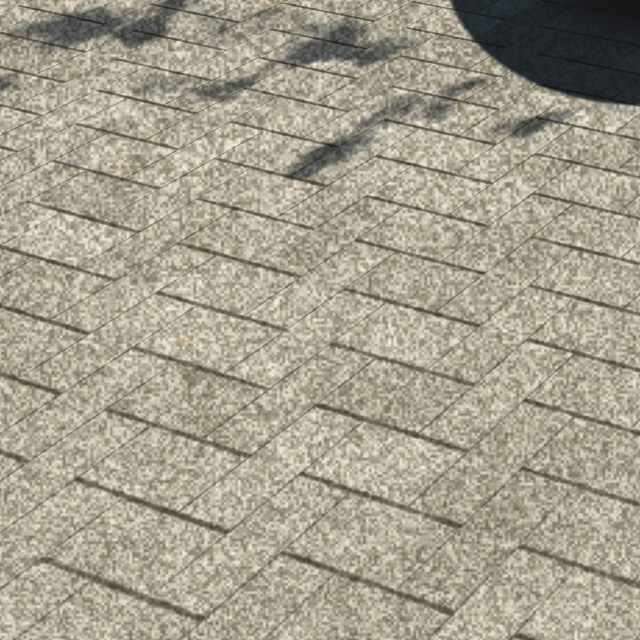
A three.js fragment shader for this texture:

```glsl
// Sunlit herringbone paving in perspective, with leaf shade and a round shadow at the corner.
varying vec2 vUv;

// Rows of the projection from paving units (one brick width) to the canvas
const vec3 ROW_X = vec3(0.0734, 0.1310, 0.4693);
const vec3 ROW_Y = vec3(-0.0304, 0.1013, 0.2603);
const vec3 ROW_W = vec3(-0.01455, 0.05028, 1.0);

const vec3 STONE = vec3(0.705, 0.676, 0.603);
const vec3 JOINT = vec3(0.34, 0.315, 0.26);
const vec3 FLECK = vec3(0.80, 0.62, 0.38);
const vec3 LEAF_SHADE = vec3(0.40, 0.43, 0.48);
const vec3 CORNER_SHADE = vec3(0.20, 0.25, 0.31);
const vec3 CORNER_DEEP = vec3(0.09, 0.085, 0.09);

const float WIDE_JOINT = 0.034;
const float THIN_JOINT = 0.020;
const float JOINT_SOFT = 0.028;
const float THIN_STRENGTH = 0.62;
const float FINE_GRAIN = 230.0;
const float COARSE_GRAIN = 118.0;
const float BRICK_VARIATION = 0.055;
const vec2 CORNER_CENTER = vec2(1.003, 1.052);
const vec2 CORNER_RADIUS = vec2(0.31, 0.217);

float hash(vec2 p) {
  vec3 q = fract(vec3(p.xyx) * 0.1031);
  q += dot(q, q.yzx + 33.33);
  return fract((q.x + q.y) * q.z);
}

float noise(vec2 p) {
  vec2 i = floor(p);
  vec2 f = fract(p);
  f = f * f * (3.0 - 2.0 * f);
  return mix(mix(hash(i), hash(i + vec2(1.0, 0.0)), f.x),
             mix(hash(i + vec2(0.0, 1.0)), hash(i + 1.0), f.x), f.y);
}

float fbm(vec2 p) {
  float sum = 0.0;
  float amp = 0.5;
  for (int i = 0; i < 4; i++) {
    sum += amp * noise(p);
    p = p * 2.03 + 17.3;
    amp *= 0.5;
  }
  return sum / 0.9375;
}

vec2 toGround(vec2 p) {
  vec3 g = cross(ROW_X - p.x * ROW_W, ROW_Y - p.y * ROW_W);
  return g.xy / g.z;
}

vec2 turn(vec2 p, float a) {
  return vec2(cos(a) * p.x + sin(a) * p.y, cos(a) * p.y - sin(a) * p.x);
}

// Soft elliptical patch, one at its centre
float patchAt(vec2 p, vec2 center, vec2 radius, float angle) {
  vec2 q = turn(p - center, angle) / radius;
  return exp(-dot(q, q));
}

// Joint coverage in x, brick tone in y
vec2 herringbone(vec2 g) {
  vec2 cell = floor(g);
  float k = mod(cell.x + cell.y, 4.0);
  float upright = step(1.5, k);
  vec2 offset = mix(vec2(k, 0.0), vec2(0.0, k - 2.0), upright);
  vec2 size = mix(vec2(2.0, 1.0), vec2(1.0, 2.0), upright);
  vec2 local = fract(g) + offset;
  vec2 edge = min(local, size - local) + (noise(g * 9.0) - 0.5) * 0.022;
  float wide = 1.0 - smoothstep(WIDE_JOINT - JOINT_SOFT, WIDE_JOINT + JOINT_SOFT, edge.y);
  float thin = 1.0 - smoothstep(THIN_JOINT - JOINT_SOFT, THIN_JOINT + JOINT_SOFT, edge.x);
  wide *= 0.72 + 0.28 * noise(g * 3.0 + 5.0);
  thin *= THIN_STRENGTH * (0.6 + 0.6 * noise(g * 2.0 + 31.0));
  return vec2(max(wide, thin), hash(cell - offset + 71.0) - 0.5);
}

float leafShade(vec2 p) {
  float m = 0.85 * patchAt(p, vec2(0.17, 0.97), vec2(0.32, 0.065), 0.0);
  m += 0.9 * patchAt(p, vec2(0.03, 0.852), vec2(0.075, 0.035), 0.1);
  m += 0.75 * patchAt(p, vec2(0.27, 0.862), vec2(0.15, 0.055), 0.3);
  m += 0.9 * patchAt(p, vec2(0.51, 0.757), vec2(0.13, 0.032), 0.42);
  m += 0.75 * patchAt(p, vec2(0.44, 0.695), vec2(0.05, 0.017), 0.45);
  m += 0.75 * patchAt(p, vec2(0.65, 0.862), vec2(0.15, 0.045), 0.1);
  m += 0.9 * patchAt(p, vec2(0.84, 0.81), vec2(0.10, 0.028), 0.25);
  m += 0.75 * patchAt(p, vec2(0.49, 0.945), vec2(0.15, 0.045), -0.2);
  m += 0.6 * patchAt(p, vec2(0.08, 0.755), vec2(0.17, 0.032), 0.4);
  float leaves = fbm(turn(p, 0.35) * vec2(13.0, 32.0) + 4.0);
  return smoothstep(0.62, 1.04, min(m, 1.0) * 0.75 + (leaves - 0.5) * 1.25 + 0.16)
       * smoothstep(0.08, 0.4, m);
}

void main() {
  vec2 ground = toGround(vUv);
  vec2 brick = herringbone(ground);

  // Exposed aggregate and gentle staining
  float grain = (noise(vUv * FINE_GRAIN) - 0.5) * 0.34
              + (noise(vUv * COARSE_GRAIN + 9.0) - 0.5) * 0.17;
  float stain = (fbm(ground * 0.9 + 20.0) - 0.5) * 0.12;
  vec3 color = STONE + grain + stain + brick.y * BRICK_VARIATION;
  color = mix(color, FLECK, 0.5 * smoothstep(0.955, 0.99, noise(vUv * 75.0 + 40.0)));
  color = mix(color, JOINT + grain * 0.4, brick.x);

  // Leaf shade, then the solid corner shadow
  color *= mix(vec3(1.0), LEAF_SHADE, leafShade(vUv) * 0.92);
  float reach = length((vUv - CORNER_CENTER) / CORNER_RADIUS);
  float corner = 1.0 - smoothstep(0.98, 1.015, reach);
  vec3 shaded = (STONE + grain * 0.5 + brick.y * 0.15) * CORNER_SHADE * (1.0 - 0.4 * brick.x);
  shaded = mix(CORNER_DEEP, shaded, smoothstep(0.25, 0.75, reach));
  color = mix(color, shaded, corner);

  gl_FragColor = vec4(clamp(color, 0.0, 1.0), 1.0);
}
```
